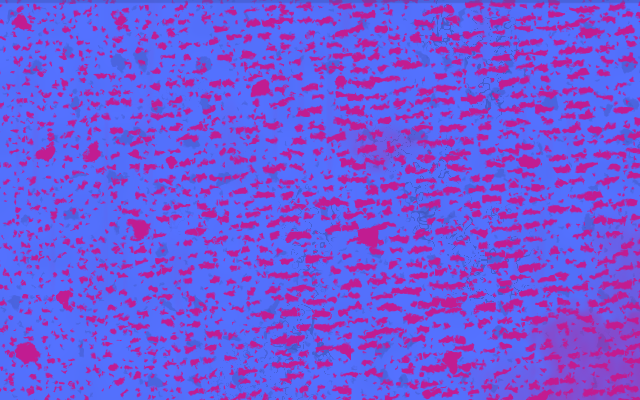
Write a WebGL 1 fragment shader that draws this texture.

```glsl
precision highp float;
uniform vec2 u_resolution;

float hash(vec2 p) {
  return fract(sin(dot(p, vec2(127.1, 311.7))) * 43758.5453);
}

vec2 hash2(vec2 p) {
  return vec2(hash(p), hash(p + 47.3));
}

float noise(vec2 p) {
  vec2 i = floor(p), f = fract(p);
  f = f * f * (3.0 - 2.0 * f);
  return mix(mix(hash(i), hash(i + vec2(1.0, 0.0)), f.x),
             mix(hash(i + vec2(0.0, 1.0)), hash(i + 1.0), f.x), f.y);
}

vec2 warp(vec2 p) {
  return vec2(noise(p), noise(p + 31.7)) - 0.5;
}

vec2 rotate(vec2 p, float angle) {
  float c = cos(angle), s = sin(angle);
  return vec2(c * p.x + s * p.y, c * p.y - s * p.x);
}

// Signed distance to rounded marks scattered over a staggered grid
float marks(vec2 p, vec2 cell, vec2 size, float presence, float spin, float seed) {
  float d = 1.0;
  vec2 home = floor(p / cell);
  for (int j = -1; j <= 1; j++) {
    for (int i = -1; i <= 1; i++) {
      vec2 id = home + vec2(float(i), float(j));
      vec2 key = id + seed * 17.0;
      vec2 jitter = (hash2(key) - 0.5) * vec2(0.7, 0.45);
      vec2 q = p - (id + 0.5 + jitter) * cell;
      q = rotate(q, (hash(key + 5.1) - 0.5) * spin);
      vec2 s = size * mix(vec2(0.45, 0.6), vec2(1.15), hash2(key + 9.4));
      s.y *= 1.0 + 0.35 * clamp(q.x / s.x, -1.0, 1.0) * sign(hash(key + 2.6) - 0.4);
      float r = 0.7 * min(s.x, s.y);
      vec2 e = abs(q) - s + r;
      float shape = length(max(e, 0.0)) + min(max(e.x, e.y), 0.0) - r;
      if (hash(key + 13.8) < presence) d = min(d, shape);
    }
  }
  return d;
}

float cover(float d, float soft) {
  return 1.0 - smoothstep(-soft, soft, d);
}

void main() {
  vec2 p = gl_FragCoord.xy / u_resolution.y;
  float edge = 1.0 / u_resolution.y;
  vec3 blue = vec3(0.325, 0.44, 0.99);
  vec3 slate = vec3(0.25, 0.33, 0.73);
  vec3 magenta = vec3(0.77, 0.10, 0.555);

  // Ragged coordinates shared by all marks
  vec2 ragged = p + 0.008 * warp(p * 120.0) + 0.003 * warp(p * 260.0);
  vec2 rows = rotate(ragged, 0.09) + 0.012 * warp(p * 9.0);
  float weave = smoothstep(0.1, 0.85, p.x + 0.4 * (noise(p * 5.0) - 0.5));

  // Blue ground with faint mottling and upright streaks
  vec3 color = blue * (0.985 + 0.03 * noise(p * 14.0));
  float streak = smoothstep(0.72, 1.0, noise(vec2(p.x * 45.0, p.y * 3.0)));
  color = mix(color, magenta, 0.07 * streak);

  // Slate smudges and thin branching scratches
  vec2 loose = ragged + 0.025 * warp(p * 32.0);
  float smudge = cover(marks(loose, vec2(0.11, 0.1), vec2(0.014, 0.017), 0.5, 3.0, 1.0), 0.003);
  color = mix(color, slate, 0.45 * smudge);
  float flecks = cover(marks(ragged, vec2(0.03), vec2(0.006, 0.003), 0.4, 4.0, 2.0), edge);
  color = mix(color, slate, 0.4 * flecks);
  float vein = abs(noise(p * vec2(30.0, 17.0) + 2.0 * warp(p * 60.0)) - 0.5);
  float patchMask = smoothstep(0.62, 0.75, noise(p * 6.5 + 8.0)) * smoothstep(0.3, 0.9, p.x);
  color = mix(color, slate, 0.75 * patchMask * (1.0 - smoothstep(0.015, 0.05, vein)));

  // Violet wash in the lower right and a pale stain above the middle
  vec2 w = p + 0.06 * warp(p * 12.0) + 0.03 * warp(p * 45.0);
  float corner = smoothstep(1.32, 1.41, w.x) * (1.0 - smoothstep(0.19, 0.24, w.y));
  float foot = smoothstep(1.12, 1.35, w.x) * (1.0 - smoothstep(0.04, 0.12, w.y));
  float side = smoothstep(1.45, 1.6, w.x) * (1.0 - smoothstep(0.42, 0.54, w.y));
  float stain = 1.0 - smoothstep(0.03, 0.11, length((w - vec2(0.97, 0.65)) * vec2(0.8, 1.2)));
  float wash = max(max(0.43 * corner, 0.22 * foot), max(0.26 * side, 0.25 * stain));
  wash *= 0.75 + 0.4 * noise(p * vec2(50.0, 25.0));
  color = mix(color, magenta, wash);

  // Woven dashes, shrinking to crumbs toward the left
  vec2 dashSize = vec2(mix(0.008, 0.023, weave), mix(0.006, 0.0073, weave));
  float d = marks(rows, vec2(0.052, 0.033), dashSize, 0.87, 0.45, 3.0);
  float crumbs = marks(ragged, vec2(0.021, 0.018), vec2(0.0045, 0.0034), 0.45, 5.0, 4.0);
  float bits = marks(rows, vec2(0.037, 0.033), vec2(0.009, 0.005), 0.32, 2.5, 5.0);
  d = min(d, min(crumbs, bits));

  // Large splotches, mostly on the left
  float splotchShare = mix(0.5, 0.25, smoothstep(0.7, 1.2, p.x));
  d = min(d, marks(loose, vec2(0.2, 0.17), vec2(0.025, 0.02), splotchShare, 1.5, 6.0));
  color = mix(color, magenta, 0.97 * cover(d, 1.1 * edge));

  // Dim strip along the top
  color = mix(color, slate, 0.5 * smoothstep(0.990, 0.995, p.y));
  gl_FragColor = vec4(color, 1.0);
}
```
